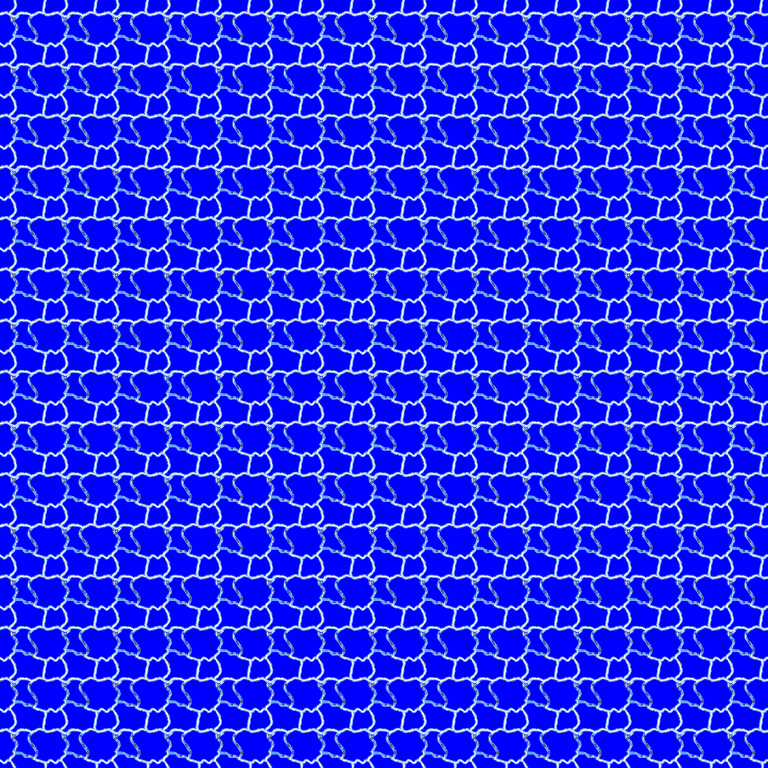
This pattern is drawn by a Shadertoy shader. Its source:

```glsl
const float PI = 3.14159265;
const float REPEATS = 15.0;
const vec3 DEEP_BLUE = vec3(0.0, 0.0, 1.0);
const vec3 SKY = vec3(0.39, 0.65, 1.0);
const vec3 SLATE = vec3(0.33, 0.32, 0.55);
const vec3 WHITE = vec3(1.0);

vec2 hash2(vec2 p) {
    vec2 k = vec2(dot(p, vec2(127.1, 311.7)), dot(p, vec2(269.5, 183.3)));
    return fract(sin(k) * 4375.85);
}

// Cellular noise that wraps once per unit tile: distance to the nearest grain
float grains(vec2 p, float cells) {
    vec2 q = p * cells;
    vec2 base = floor(q);
    float nearest = 2.0;
    for (int y = -1; y <= 1; y++) {
        for (int x = -1; x <= 1; x++) {
            vec2 id = base + vec2(x, y);
            nearest = min(nearest, length(id + hash2(mod(id, cells)) - q));
        }
    }
    return nearest;
}

// Distance to a wavy joint from a to b, repeated on the unit lattice
float joint(vec2 p, vec2 a, vec2 b, float bend, float ripple, float waves) {
    float len = length(b - a);
    vec2 dir = (b - a) / len;
    vec2 q = p - 0.5 * (a + b);
    q -= round(q);
    float along = dot(q, dir);
    float s = clamp(along / len, -0.5, 0.5);
    float phase = 2.0 * PI * waves;
    float offset = bend * cos(PI * s) + ripple * sin(phase * s);
    float slope = (ripple * phase * cos(phase * s) - bend * PI * sin(PI * s)) / len;
    float across = dot(q, vec2(-dir.y, dir.x)) - offset;
    return length(vec2(max(abs(along) - 0.5 * len, 0.0), across * inversesqrt(1.0 + slope * slope)));
}

// Distances to the bright joints (x) and the pale joints (y); y runs downward
vec2 stoneJoints(vec2 p) {
    vec2 right = vec2(1.0, 0.0);
    vec2 down = vec2(0.0, 1.0);
    vec2 crestL = vec2(0.18, 0.28);
    vec2 crestR = vec2(0.36, 0.28);
    vec2 notch = vec2(0.26, 0.42);
    vec2 beanTop = vec2(0.61, 0.31);
    vec2 beanLow = vec2(0.27, 0.68);
    vec2 beanTip = vec2(0.67, 0.81);
    vec2 squareL = vec2(0.87, 0.88);
    vec2 squareR = vec2(0.21, 0.87);
    vec2 squareLow = vec2(0.87, 0.26);

    // Scalloped course across the tile
    float bright = joint(p, crestL, crestR, 0.035, 0.0, 1.0);
    bright = min(bright, joint(p, crestR, beanTop, -0.045, 0.0, 1.0));
    bright = min(bright, joint(p, beanTop, squareLow, -0.03, 0.0, 1.0));
    bright = min(bright, joint(p, squareLow, crestL + right, 0.0, -0.03, 1.0));

    // Sides of the square stone and its neighbours
    bright = min(bright, joint(p, beanLow, squareR, 0.0, 0.015, 1.0));
    bright = min(bright, joint(p, squareR, crestL + down, -0.11, 0.0, 1.0));
    bright = min(bright, joint(p, beanTip, squareL, 0.02, 0.0, 1.0));
    bright = min(bright, joint(p, squareL, squareR + right, 0.0, 0.018, 2.0));
    bright = min(bright, joint(p, squareL, squareLow + down, 0.0, 0.02, 1.0));

    // Bean stone and the notch above it
    float pale = joint(p, crestL, notch, 0.0, 0.01, 1.0);
    pale = min(pale, joint(p, crestR, notch, 0.0, 0.01, 1.0));
    pale = min(pale, joint(p, notch, beanLow, -0.06, 0.0, 1.0));
    pale = min(pale, joint(p, beanTop, beanTip, 0.0, -0.06, 1.0));
    pale = min(pale, joint(p, beanLow, beanTip, 0.0, 0.012, 2.0));
    return vec2(bright, pale);
}

float stroke(float dist, float halfWidth, float blur) {
    return 1.0 - smoothstep(halfWidth - blur, halfWidth + blur, dist);
}

void mainImage(out vec4 fragColor, in vec2 fragCoord) {
    vec2 uv = fragCoord / iResolution.xy;
    vec2 tile = fract(vec2(uv.x, 1.0 - uv.y) * REPEATS);
    float blur = 0.55 * REPEATS / min(iResolution.x, iResolution.y);

    // Rough edges
    vec2 rough = tile + 0.007 * sin(2.0 * PI * (5.0 * tile.yx + vec2(0.1, 0.4)));
    vec2 dist = stoneJoints(rough);

    // Speckled halo
    float speck = 1.0 - smoothstep(0.22, 0.42, grains(tile, 14.0));
    vec3 halo = mix(SKY, SLATE, speck);
    vec3 color = mix(DEEP_BLUE, halo, stroke(min(dist.x, dist.y), 0.031, blur));

    // White core, broken into beads on the pale joints
    float bead = 1.0 - smoothstep(0.3, 0.5, grains(tile + 0.37, 11.0));
    float core = stroke(dist.x, 0.014, blur) * mix(0.75, 1.0, bead);
    core = max(core, stroke(dist.y, 0.011, blur) * bead * 0.8);
    color = mix(color, WHITE, core);

    fragColor = vec4(color, 1.0);
}
```
